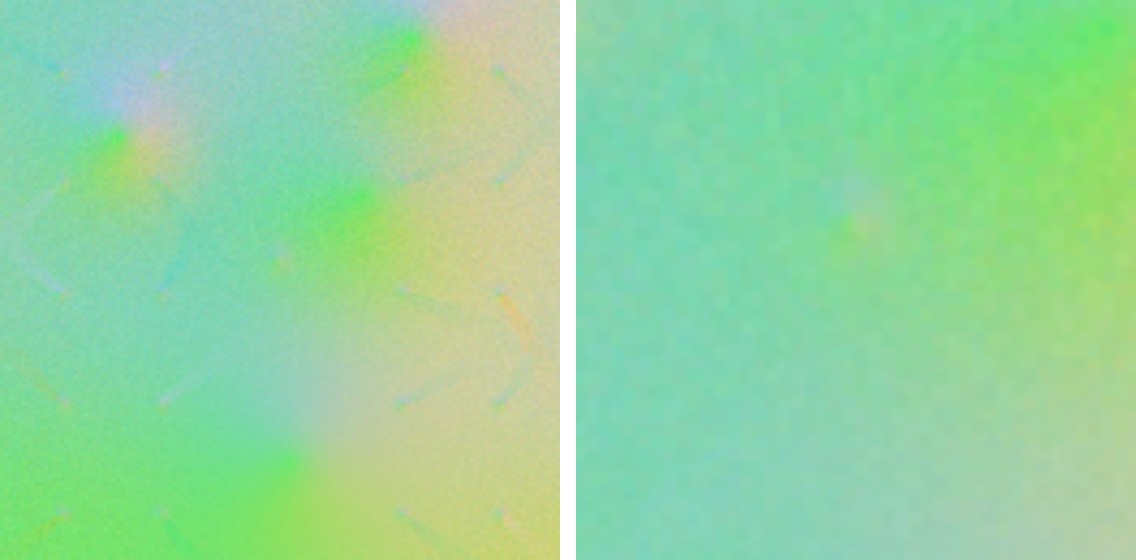
Left, the full canvas; right, a detail of the centre.
Give the GLSL for this background, as a WebGL 1 fragment shader.

```glsl
precision highp float;
// Soft iridescent gradient field with glowing colour wheels, faint streaks and fine mottling.

uniform vec2 u_resolution;

vec3 hash3(vec2 p) {
  vec3 q = vec3(dot(p, vec2(12.7, 31.1)), dot(p, vec2(26.9, 18.3)), dot(p, vec2(41.9, 37.1)));
  return fract(sin(q) * 4375.85);
}

// Smooth cellular noise: hashed colours blended around jittered cell points.
vec3 mottle(vec2 p) {
  vec2 cell = floor(p);
  vec3 sum = vec3(0.0);
  float total = 0.0;
  for (int j = -1; j <= 1; j++) {
    for (int i = -1; i <= 1; i++) {
      vec2 id = cell + vec2(float(i), float(j));
      vec3 h = hash3(id);
      vec2 d = id + 0.2 + 0.6 * h.xy - p;
      float w = exp(-5.0 * dot(d, d));
      sum += w * hash3(id + 57.0);
      total += w;
    }
  }
  return sum / total - 0.5;
}

// Broad gradient: teal to sand across, green to pale blue upwards.
vec3 baseField(vec2 p) {
  float across = smoothstep(0.36, 0.84, p.x + 0.03 * sin(5.0 * p.y + 1.0));
  float up = smoothstep(0.04 - 0.12 * across, 0.50 - 0.14 * across, p.y + 0.03 * sin(6.0 * p.x));
  vec3 low = mix(vec3(0.45, 0.89, 0.45), vec3(0.77, 0.83, 0.45), across);
  vec3 high = mix(vec3(0.52, 0.83, 0.69), vec3(0.80, 0.81, 0.65), across);
  vec3 col = mix(low, high, up);
  vec2 crest = (p - vec2(0.43, 0.99)) / vec2(0.22, 0.25);
  col += vec3(0.05, -0.03, 0.11) * exp(-dot(crest, crest));
  float wave = sin(7.0 * p.x + 4.0 * p.y) + sin(9.0 * p.y - 6.0 * p.x + 2.0);
  return col + wave * vec3(0.010, 0.0, -0.014);
}

// Colour wheel: red grows rightwards, blue upwards, with a green core.
// A larger shift moves the whole wheel towards green.
vec3 addWheel(vec3 col, vec2 p, vec2 centre, float radius, float strength, float shift) {
  vec2 d = (p - centre) / radius;
  float l = length(d);
  vec2 u = d / (l + 0.13) - shift;
  vec3 wheel = vec3(0.66 + 0.25 * u.x, 0.80 - 0.06 * (u.x + u.y), 0.66 + 0.33 * u.y);
  col = mix(col, wheel, strength * exp(-l * l));
  return mix(col, vec3(0.33, 0.95, 0.38), strength * 0.9 * exp(-6.0 * l));
}

// Widening tail that starts sharply and fades along its direction.
float streak(vec2 d, vec2 dir, float reach) {
  float along = dot(d, dir);
  float side = abs(dot(d, vec2(-dir.y, dir.x)));
  float width = 0.009 + 0.16 * max(along, 0.0);
  float fade = smoothstep(-0.005, 0.006, along) * exp(-max(along, 0.0) / reach);
  return fade * (1.0 - smoothstep(0.4 * width, width, side));
}

void main() {
  vec2 p = gl_FragCoord.xy / u_resolution;
  vec3 col = baseField(p);

  // Large wheels
  col = addWheel(col, p, vec2(0.65, 0.65), 0.215, 0.85, 0.33);
  col = addWheel(col, p, vec2(0.52, 0.175), 0.23, 0.75, 0.25);
  col = addWheel(col, p, vec2(0.21, 0.755), 0.135, 1.0, 0.0);
  col = addWheel(col, p, vec2(0.735, 0.93), 0.17, 1.0, 0.05);
  col = addWheel(col, p, vec2(0.495, 0.537), 0.03, 0.4, 0.0);

  // Paired columns of pinpricks, each with a diagonal tail
  for (int j = 0; j < 5; j++) {
    for (int i = 0; i < 4; i++) {
      float fi = float(i);
      float fj = float(j);
      vec2 pin = vec2(0.11 + 0.175 * mod(fi, 2.0) + 0.61 * floor(fi / 2.0), 0.08 + 0.198 * fj);
      vec3 h = hash3(vec2(fi, fj) + 3.0);
      float rise = (j == 0 || j == 3) ? -1.0 : 1.0;
      if (i > 1 && j > 1) rise = -rise;
      float run = (i == 0 || (i == 2 && j == 4)) ? -1.0 : 1.0;
      vec2 dir = normalize(vec2(run, rise * (0.35 + 1.3 * h.x)));
      float tail = streak(p - pin, dir, 0.05 + 0.06 * h.y);
      vec3 tint = mix(vec3(-0.12, 0.0, 0.03), vec3(0.09, -0.02, 0.12), step(0.45, h.z));
      tint = mix(tint, vec3(0.10, -0.04, -0.13), step(0.78, h.z));
      col += 0.8 * tail * tint;
      col = addWheel(col, p, pin, 0.016, 0.4, 0.0);
    }
  }

  // Fine mottling, calmer towards the lower middle
  vec2 calm = (p - vec2(0.55, 0.15)) / 0.3;
  float grain = 0.065 * (1.0 - 0.75 * exp(-dot(calm, calm)));
  col += grain * mottle(p * 130.0) * vec3(1.0, 0.5, 1.0);

  gl_FragColor = vec4(clamp(col, 0.0, 1.0), 1.0);
}
```
